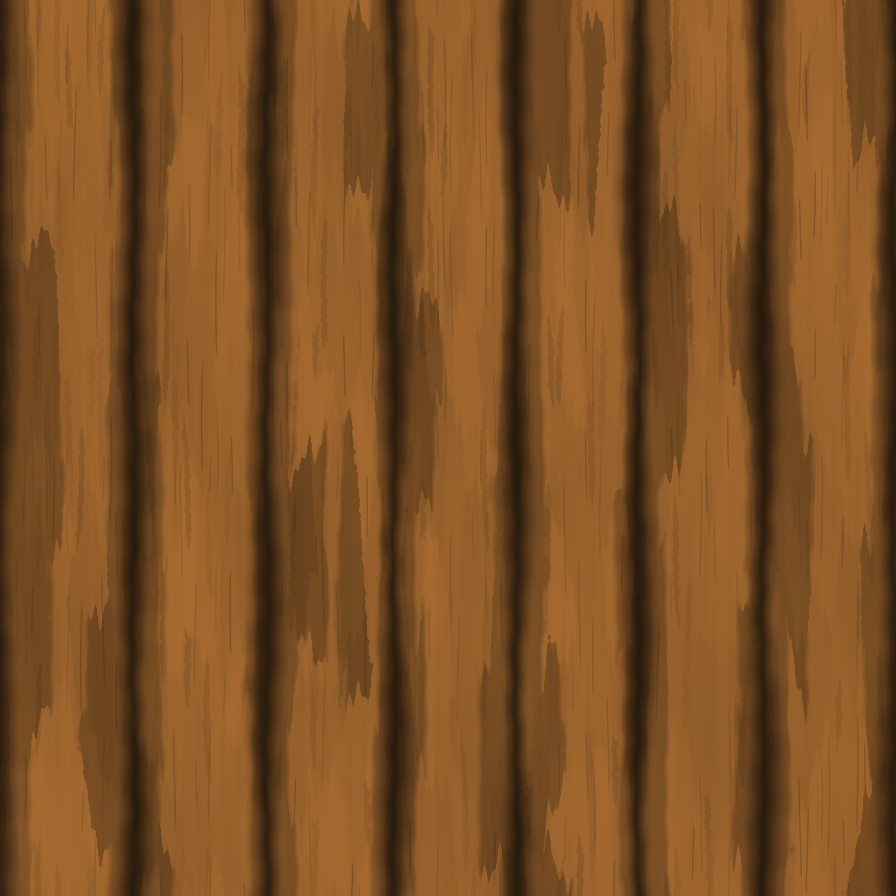
Write a Shadertoy shader that draws this texture.

```glsl
// Seven upright timber logs with dark seams between them, painted in brush strokes.
// Each log is shaded by distance to its seam; smooth cellular noise, stretched
// along the grain, gives ragged patches, and hashed columns give thin cracks.

const float TAU = 6.2831853;
const float LOGS = 7.0;
const vec3 SEAM_COLOR = vec3(0.145, 0.095, 0.042);
const vec3 WOOD_COLOR = vec3(0.665, 0.425, 0.193);
const float SEAM_WIDTH = 0.165;    // soft shadow, in log widths
const float FLANK_TONE = 0.61;     // brightness of the shaded sides
const float LIT_TONE = 0.27;       // added on the lit face
const float LIT_START = 0.12;      // distance from seam to lit face
const float BRISTLE = 0.022;       // raggedness of stroke ends
const vec2 BROAD_CELLS = vec2(14.0, 4.0);
const vec2 FINE_CELLS = vec2(44.0, 7.0);
const vec2 BAR_GRID = vec2(84.0, 5.0);
const vec2 CRACK_GRID = vec2(126.0, 6.0);

vec2 hash2(vec2 p) {
    vec3 q = fract(p.xyx * vec3(0.1031, 0.1030, 0.0973));
    q += dot(q, q.yzx + 33.33);
    return fract((q.xx + q.yz) * q.zy);
}

// Layered sines, periodic over the canvas, about -1 to 1.
float ripple(float t, float phase) {
    return 0.45 * sin(TAU * 37.0 * t + phase)
         + 0.35 * sin(TAU * 71.0 * t + 2.3 * phase)
         + 0.30 * sin(TAU * 113.0 * t + 4.1);
}

// Tone of the nearest cell, blended narrowly at the borders.
float patches(vec2 uv, vec2 grid, float sharpness) {
    vec2 p = uv * grid, base = floor(p);
    float total = 0.0, weights = 0.0;
    for (int j = -1; j <= 1; j++)
    for (int i = -1; i <= 1; i++) {
        vec2 cell = base + vec2(i, j);
        vec2 id = mod(cell, grid) + grid.yx;
        vec2 away = cell + hash2(id) - p;
        float w = exp(-sharpness * dot(away, away));
        total += w * hash2(id + 57.0).x;
        weights += w;
    }
    return total / weights;
}

// Tapered vertical strokes, at most one per grid cell.
float strokes(vec2 uv, vec2 grid, float halfWidth, float density) {
    float column = floor(uv.x * grid.x);
    vec2 p = vec2(uv.x * grid.x, uv.y * grid.y + hash2(vec2(column, 3.0)).x * grid.y);
    vec2 id = mod(floor(p), grid);
    vec2 f = fract(p), rnd = hash2(id + 11.0), shape = hash2(id + 83.0);
    float center = 0.5 + 0.16 * sin(f.y * 4.0 + TAU * shape.x);
    float reach = mix(0.15, 0.47, shape.y);
    float taper = 1.0 - smoothstep(reach * 0.7, reach, abs(f.y - 0.5));
    float pixel = grid.x / iResolution.x;
    float soft = max(0.7 * pixel, 0.06);
    float line = 1.0 - smoothstep(-soft, soft, abs(f.x - center) - halfWidth * taper);
    return line * taper * step(1.0 - density, rnd.x) * mix(0.4, 1.0, rnd.y);
}

void mainImage(out vec4 fragColor, in vec2 fragCoord) {
    vec2 uv = fragCoord / iResolution.xy;

    // Uneven log spacing and slightly wavering seams
    float u = uv.x * LOGS - 0.025 - 0.063 * sin(TAU * uv.x - 0.63);
    float seamId = mod(floor(u + 0.5), LOGS);
    u += 0.012 * sin(TAU * 3.0 * uv.y + seamId * 2.4)
       + 0.006 * sin(TAU * 17.0 * uv.y + seamId);
    float across = fract(u);
    float dist = min(across, 1.0 - across);

    // Brush patches with bristled ends and rough sides
    vec2 brush = uv + vec2(0.0011 * ripple(uv.y, 1.7), BRISTLE * ripple(uv.x, 0.6));
    float broad = patches(brush, BROAD_CELLS, 38.0);
    float fine = patches(brush, FINE_CELLS, 24.0);

    // Seam shadow, deeper in places along each seam
    float depth = SEAM_WIDTH + 0.035 * sin(TAU * 2.0 * uv.y + seamId * 2.1);
    float seam = smoothstep(-0.03, depth, dist + 0.016 * (fine - 0.5));

    // Lit face, narrower on the left and eaten into by dark patches
    float start = LIT_START + 0.09 * fine + 0.045 * cos(0.5 * TAU * across)
                + 0.75 * max(broad - 0.6, 0.0);
    float lit = smoothstep(-0.015, 0.045, dist - start);

    // Tone: body, patch variation, fine grain
    float tone = FLANK_TONE + LIT_TONE * lit;
    tone += 0.10 * (fine - 0.5) + 0.06 * (0.5 - broad);
    tone += 0.014 * ripple(uv.x, 2.0 + 0.8 * sin(TAU * uv.y));
    tone += 0.025 * sin(TAU * (2.0 * uv.y + 3.0 * uv.x));

    // Worn bars and thin cracks
    float bars = strokes(brush, BAR_GRID, 0.27, 0.30);
    float cracks = strokes(uv, CRACK_GRID, 0.10, 0.36);
    tone *= seam * (1.0 - 0.15 * bars) * (1.0 - 0.24 * cracks);

    fragColor = vec4(mix(SEAM_COLOR, WOOD_COLOR, clamp(tone, 0.0, 1.0)), 1.0);
}
```
